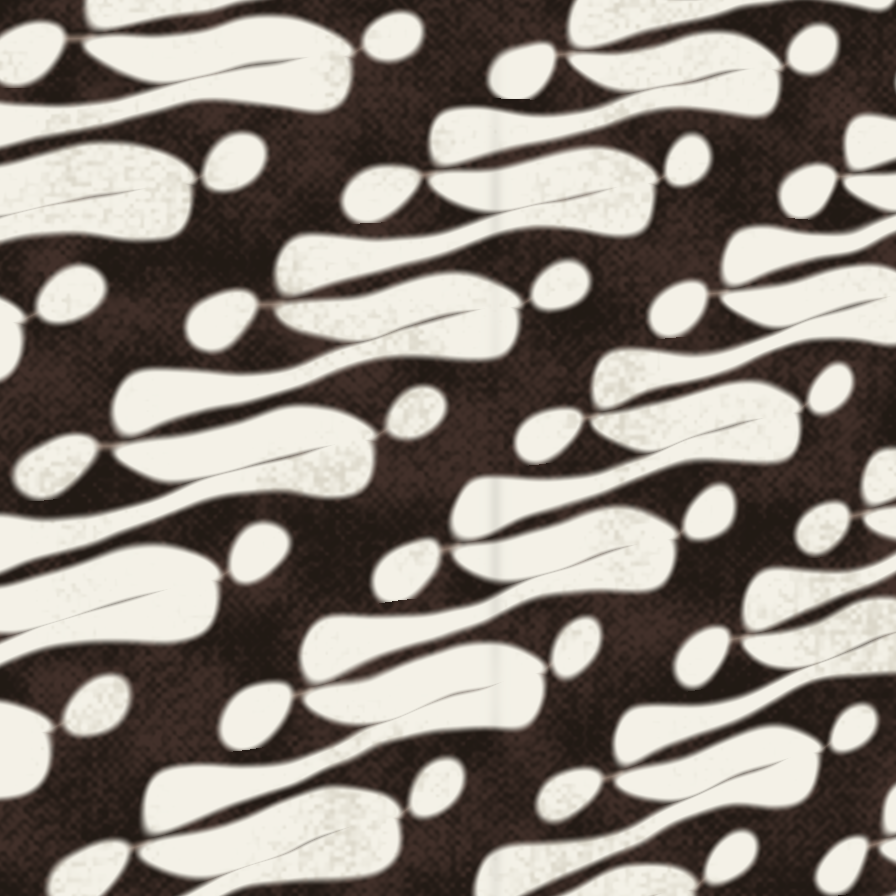
A Shadertoy shader for this pattern:

```glsl
// Slanted batik on worn cloth: cream S-shaped bands, leaves and drops on brown.
// A mild perspective maps the canvas to a skewed lattice; each motif is built
// from bent, swelling blobs with approximate distances, softened like dye.

const float COLUMN_STEP = 3.731;   // motif spacing along a row
const float ROW_SKEW = 1.179;      // leftward shift of each lower row

float hash(vec2 p) {
    return fract(sin(dot(p, vec2(127.1, 311.7))) * 43758.5453);
}

float valueNoise(vec2 p) {
    vec2 i = floor(p), f = fract(p);
    f = f * f * (3.0 - 2.0 * f);
    return mix(mix(hash(i), hash(i + vec2(1, 0)), f.x),
               mix(hash(i + vec2(0, 1)), hash(i + vec2(1, 1)), f.x), f.y);
}

vec2 rotate(vec2 p, float angle) {
    float c = cos(angle), s = sin(angle);
    return vec2(c * p.x - s * p.y, s * p.x + c * p.y);
}

// Superellipse: along runs -1..1 over the length, power squares off the ends
float blob(float along, float across, float halfLength, float halfWidth, float power) {
    float a = across / halfWidth, s = abs(along);
    float field = a * a + pow(s, power) - 1.0;
    vec2 slope = vec2(power * pow(s, power - 1.0) / halfLength, 2.0 * a / halfWidth);
    return field / (length(slope) + 0.01);
}

float segment(vec2 p, vec2 a, vec2 b, float radius) {
    vec2 ab = b - a;
    return length(p - a - ab * clamp(dot(p - a, ab) / dot(ab, ab), 0.0, 1.0)) - radius;
}

// Long S-shaped band, narrow in the middle with a bulb at each end
float bandShape(vec2 p, float swell) {
    float s = clamp((p.x - 1.95) / 1.56, -1.4, 1.4);
    float middle = -0.6 - 0.17 * tanh(3.5 * s) - 0.12 * pow(abs(s), 6.0) * s;
    float halfWidth = 0.085 + 0.27 * swell * pow(abs(s), 2.5);
    return blob(s, p.y - middle, 1.56, halfWidth, 10.0);
}

// Wavy leaf lying between two bands
float leafShape(vec2 p, float swell) {
    float s = (p.x - 1.365) / 0.98;
    float middle = -0.03 - 0.09 * sin(3.14159 * s);
    return blob(s, p.y - middle, 0.98, 0.192 * swell, 2.6);
}

// Tilted drop that tapers toward its upper right end
float dropShape(vec2 p, vec2 radii, float tilt, float taper) {
    p = rotate(p, tilt);
    float s = p.x / radii.x;
    return blob(s, p.y, radii.x, radii.y * (1.0 - taper * clamp(s, -1.0, 1.0)), 2.0);
}

// Distances for one motif: x = cream shapes, y = thin joining stems
vec2 motif(vec2 p, vec2 cell) {
    float r1 = hash(cell), r2 = hash(cell + 17.3), r3 = hash(cell + 41.9);
    vec2 shift = 0.05 * (vec2(r2, r3) - 0.5);
    float shapes = min(bandShape(p, 0.95 + 0.1 * r1), leafShape(p, 0.94 + 0.12 * r2));
    float leftDrop = dropShape(p - vec2(0.02, 0.04) - shift,
                               vec2(0.28 + 0.04 * r3, 0.2), 0.45 + 0.3 * r1, 0.2);
    float rightDrop = dropShape(p - vec2(2.64, -0.17) + shift,
                                vec2(0.25 + 0.03 * r1, 0.19), 0.4 + 0.5 * r2, -0.08);
    float leftStem = segment(p, vec2(0.18, -0.06), vec2(0.44, -0.08), 0.022);
    float rightStem = segment(p, vec2(2.3, 0.0), vec2(2.48, -0.1), 0.014 * r3);
    return vec2(min(shapes, min(leftDrop, rightDrop)), min(leftStem, rightStem));
}

// Nearest distances over the motifs that can reach this point
vec2 lattice(vec2 p) {
    vec2 nearest = vec2(10.0);
    float firstRow = ceil(p.y - 0.3);
    for (int j = 0; j < 2; j++) {
        float row = firstRow + float(j);
        float x = p.x + ROW_SKEW * row;
        float firstColumn = floor((x + 0.5) / COLUMN_STEP);
        for (int i = 0; i < 2; i++) {
            float column = firstColumn - float(i);
            vec2 local = vec2(x - COLUMN_STEP * column, p.y - row);
            nearest = min(nearest, motif(local, vec2(column, row)));
        }
    }
    return nearest;
}

void mainImage(out vec4 fragColor, in vec2 fragCoord) {
    vec2 uv = fragCoord / iResolution.xy;
    vec2 q = vec2(uv.x, 1.0 - uv.y);

    // Hand-drawn wobble, then perspective: motifs shrink to the right
    vec2 wobble = vec2(valueNoise(q * 22.0), valueNoise(q * 22.0 + 50.0)) - 0.5;
    vec2 drawn = q + 0.006 * wobble;
    float scale = 0.1549 - 0.031 * drawn.x;
    vec2 d = lattice((drawn - vec2(0.4232, 0.2057)) / scale) * scale;

    // Dyed ground and cream cloth, both mottled
    float grain = valueNoise(q * 170.0);
    float patches = valueNoise(q * 17.0 + 9.0);
    float weave = 0.5 + 0.5 * sin(q.x * 520.0) * sin(q.y * 520.0);
    float fade = smoothstep(0.25, 0.85, 0.5 * patches + 0.35 * grain + 0.15 * weave);
    vec3 ground = mix(vec3(0.13, 0.10, 0.08), vec3(0.26, 0.19, 0.165), fade);
    float stain = smoothstep(0.55, 1.0, 0.6 * valueNoise(q * 13.0 + 31.0) + 0.4 * grain);
    vec3 cream = mix(vec3(0.955, 0.945, 0.905), vec3(0.82, 0.80, 0.74), 0.75 * stain);

    float blur = max(0.0055, 1.0 / iResolution.y);
    vec3 color = mix(ground, vec3(0.66, 0.57, 0.51), 0.8 * smoothstep(blur, -blur, d.y));
    color = mix(color, cream, smoothstep(blur, -blur, d.x));

    // Faint vertical fold
    float fold = exp(-pow((q.x - 0.553) / 0.007, 2.0));
    color *= 1.0 - 0.13 * fold * valueNoise(vec2(3.0, q.y * 9.0));
    fragColor = vec4(color, 1.0);
}
```
